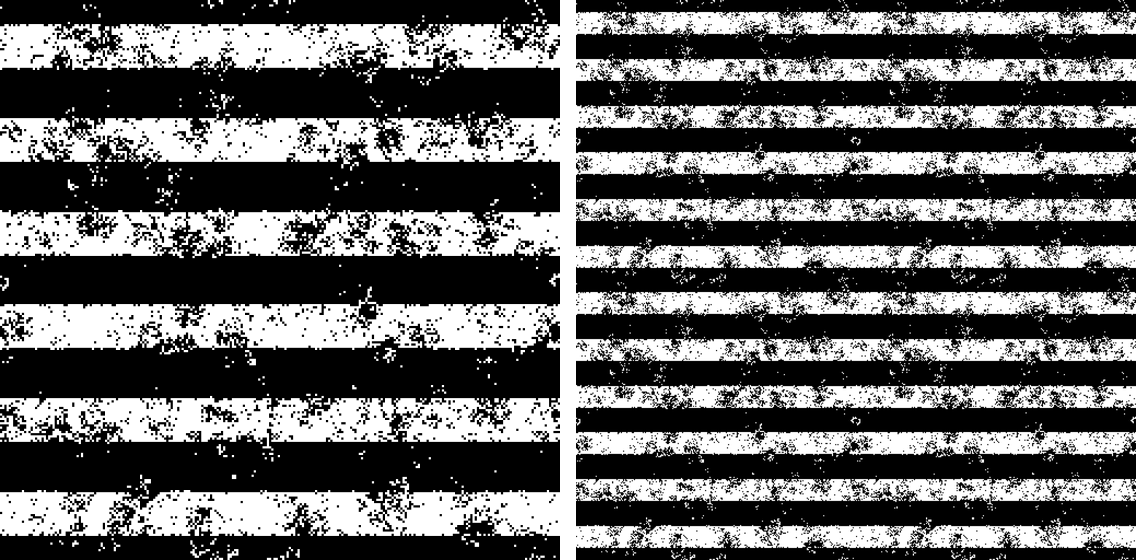
Left: one tile. Right: repeated 2 by 2.
Reproduce this pattern procedurally as a Shadertoy shader.

```glsl
const float STRIPES = 6.0;
const float STRIPE_HALF = 0.233;   // half thickness, in stripe periods
const int GRAINS = 256;            // grain cells along each side
const vec3 BASE = vec3(0.0);
const vec3 PAINT = vec3(1.0);

// Two random values per lattice cell, wrapping every n cells
vec2 hashWrapped(ivec2 cell, int n, int seed) {
    ivec2 c = (cell + n) % n;
    uvec3 v = uvec3(c.x, c.y, seed) * 1664525u + 1013904223u;
    v.x += v.y * v.z; v.y += v.z * v.x; v.z += v.x * v.y;
    v ^= v >> 16u;
    v.x += v.y * v.z; v.y += v.z * v.x;
    return vec2(v.xy >> 8u) / 16777216.0;
}

// Distance to the nearest scattered point, tiling over the unit square
float cellular(vec2 uv, int n, int seed) {
    vec2 p = uv * float(n);
    ivec2 home = ivec2(floor(p));
    float nearest = 2.0;
    for (int y = -1; y <= 1; y++) {
        for (int x = -1; x <= 1; x++) {
            ivec2 cell = home + ivec2(x, y);
            vec2 point = vec2(cell) + hashWrapped(cell, n, seed);
            nearest = min(nearest, distance(p, point));
        }
    }
    return nearest;
}

// Layered patches of wear, centred near zero
float wearField(vec2 uv) {
    const float MEAN_DISTANCE = 0.42;
    float wear = 0.9 * (MEAN_DISTANCE - cellular(uv, 6, 3));
    wear += 1.0 * (MEAN_DISTANCE - cellular(uv, 13, 17));
    wear += 0.8 * (MEAN_DISTANCE - cellular(uv, 29, 31));
    wear += 0.7 * (MEAN_DISTANCE - cellular(uv, 71, 47));
    return wear;
}

// Signed depth inside the nearest stripe, in canvas units
float stripeDepth(float y) {
    return (STRIPE_HALF - abs(fract(y * STRIPES) - 0.5)) / STRIPES;
}

// Paint in one grain: 1 is painted, 0 is bare
float grainPaint(ivec2 cell) {
    ivec2 c = (cell + GRAINS) % GRAINS;
    vec2 uv = (vec2(c) + 0.5) / float(GRAINS);
    vec2 noise = hashWrapped(c, GRAINS, 61) - 0.5;

    // Slightly ragged stripe edge
    float ragged = 4.0 * noise.y * noise.y * noise.y;
    float inside = step(ragged, stripeDepth(uv.y) * float(GRAINS));

    // Worn grains flip: often on the stripes, rarely between them
    float wear = wearField(uv) + 0.8 * noise.x;
    float flipped = step(mix(0.8, 0.32, inside), wear);

    // Lone specks on the stripes
    float speck = step(hashWrapped(c, GRAINS, 83).x, 0.02) * inside;
    return abs(inside - max(flipped, speck));
}

// Box filter over one pixel, keeping grain borders smooth at any size
float filteredPaint(vec2 p, vec2 pixel) {
    vec2 border = floor(p + 0.5 * pixel);
    vec2 blend = clamp((p + 0.5 * pixel - border) / pixel, 0.0, 1.0);
    ivec2 c = ivec2(border);
    float below = mix(grainPaint(c - 1), grainPaint(c - ivec2(0, 1)), blend.x);
    float above = mix(grainPaint(c - ivec2(1, 0)), grainPaint(c), blend.x);
    return mix(below, above, blend.y);
}

void mainImage(out vec4 fragColor, in vec2 fragCoord) {
    vec2 pixel = float(GRAINS) / iResolution.xy;
    float paint = filteredPaint(fragCoord * pixel, pixel);
    fragColor = vec4(mix(BASE, PAINT, paint), 1.0);
}
```
